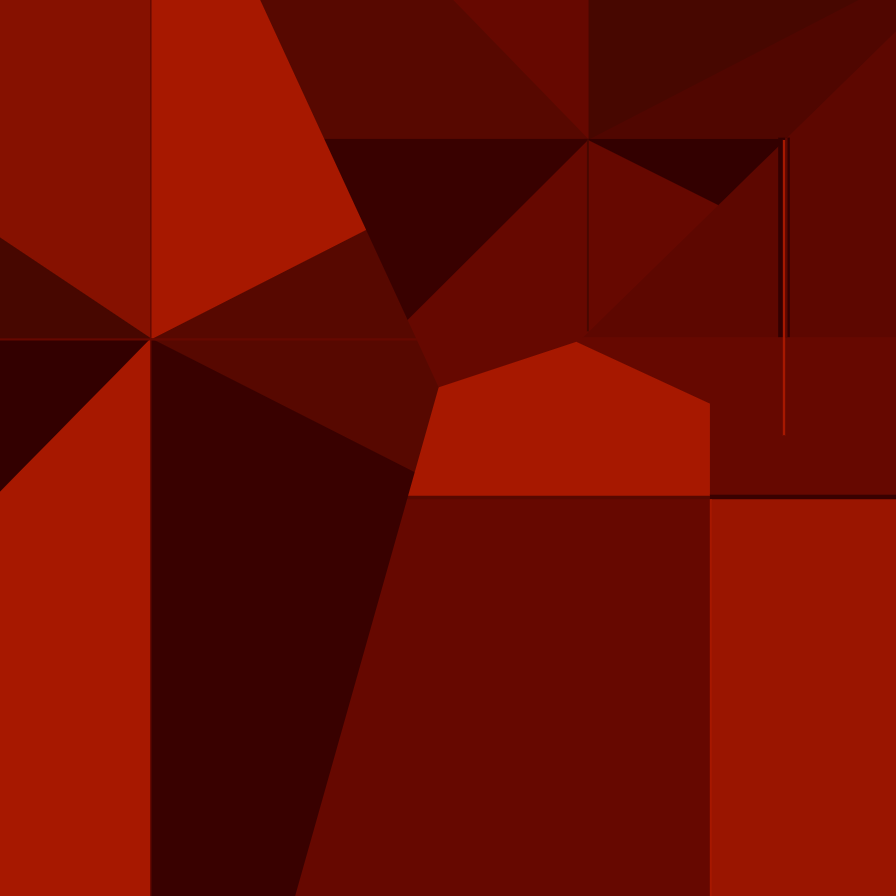
Write a Shadertoy shader that draws this background.

```glsl
// Flat red facets: two fans of wedges spread from two hubs, split by a bent
// divider, above a gabled block and a lower-right panel. Every facet is a
// signed distance built from half-planes, painted in order with smooth edges.

// Palette, dark to bright
const vec3 BLACK_RED = vec3(0.200, 0.000, 0.0);
const vec3 DEEP      = vec3(0.224, 0.002, 0.0);
const vec3 SHADE     = vec3(0.277, 0.026, 0.0);
const vec3 WINE      = vec3(0.314, 0.024, 0.0);
const vec3 MAROON    = vec3(0.340, 0.030, 0.0);
const vec3 DIM       = vec3(0.363, 0.026, 0.0);
const vec3 BASE      = vec3(0.400, 0.032, 0.0);
const vec3 BRICK     = vec3(0.525, 0.068, 0.0);
const vec3 PANEL     = vec3(0.605, 0.083, 0.0);
const vec3 BRIGHT    = vec3(0.655, 0.096, 0.0);

// Layout in canvas units, origin at the lower left
const vec2 HUB_LEFT  = vec2(0.1685, 0.6218);
const vec2 HUB_RIGHT = vec2(0.6563, 0.8444);
const vec2 DIV_TOP   = vec2(0.2904, 1.0);
const vec2 DIV_KNEE  = vec2(0.4896, 0.5677);
const vec2 DIV_FOOT  = vec2(0.3294, 0.0);
const vec2 FOLD_LOW  = vec2(0.6563, 0.6289);
const vec2 FOLD_HIGH = vec2(1.0, 0.9648);
const vec2 GABLE     = vec2(0.6432, 0.6185);
const vec2 EAVE      = vec2(0.7923, 0.5495);
const float HORIZON  = 0.6237;
const float FLOOR_Y  = 0.4466;
const float PANEL_Y  = 0.4427;

// Ends of the wedge rays
const vec2 L_UPPER = vec2(0.0, 0.7344);
const vec2 L_LOWER = vec2(0.0, 0.4505);
const vec2 L_SOUTHEAST = vec2(0.4622, 0.4727);
const vec2 L_NORTHEAST = vec2(0.4076, 0.7435);
const vec2 R_NORTHEAST = vec2(0.9570, 1.0);
const vec2 R_NORTHWEST = vec2(0.5052, 1.0);
const vec2 R_SOUTHWEST = vec2(0.4544, 0.6432);
const vec2 R_SOUTHEAST = vec2(0.8008, 0.7721);
const vec2 X = vec2(1.0, 0.0);
const vec2 Y = vec2(0.0, 1.0);

// Signed distance to the line a-b, positive on its left
float side(vec2 p, vec2 a, vec2 b) {
    vec2 d = normalize(b - a), q = p - a;
    return d.x * q.y - d.y * q.x;
}

// Sector running counterclockwise from ray a to ray b, grown to hide seams
float wedge(vec2 p, vec2 hub, vec2 a, vec2 b) {
    return min(side(p, hub, a), side(p, b, hub)) + 0.5 / iResolution.y;
}

float box(vec2 p, vec2 lo, vec2 hi) {
    vec2 d = min(p - lo, hi - p);
    return min(d.x, d.y);
}

void paint(inout vec3 col, vec3 ink, float d) {
    col = mix(col, ink, clamp(d * iResolution.y + 0.5, 0.0, 1.0));
}

vec3 leftFan(vec2 p) {
    vec2 h = HUB_LEFT;
    vec3 col = MAROON;
    paint(col, BRIGHT, wedge(p, h, L_NORTHEAST, h + Y));
    paint(col, BRICK, wedge(p, h, h + Y, L_UPPER));
    paint(col, SHADE, wedge(p, h, L_UPPER, h - X));
    paint(col, BLACK_RED, wedge(p, h, h - X, L_LOWER));
    paint(col, BRIGHT, wedge(p, h, L_LOWER, h - Y));
    paint(col, DEEP, wedge(p, h, h - Y, L_SOUTHEAST));
    // Thin seams through the hub
    paint(col, BASE, box(p, vec2(0.1675, 0.0), vec2(0.1690, 1.0)));
    paint(col, BASE, box(p, vec2(0.0, 0.6200), vec2(0.4650, 0.6225)));
    return col;
}

vec3 rightFan(vec2 p) {
    vec2 h = HUB_RIGHT;
    float fold = side(p, FOLD_LOW, FOLD_HIGH);
    vec3 col = BASE;
    paint(col, DIM, min(-fold, p.y - HORIZON));
    paint(col, WINE, min(wedge(p, h, h + X, R_NORTHEAST), fold));
    paint(col, SHADE, wedge(p, h, R_NORTHEAST, h + Y));
    paint(col, BASE, wedge(p, h, h + Y, R_NORTHWEST));
    paint(col, MAROON, wedge(p, h, R_NORTHWEST, h - X));
    paint(col, DEEP, wedge(p, h, h - X, R_SOUTHWEST));
    paint(col, BLACK_RED, min(wedge(p, h, R_SOUTHEAST, h + X), fold));
    // Seam below the hub, then the striped upright bar
    paint(col, SHADE, box(p, vec2(0.6550, 0.6302), vec2(0.6572, h.y)));
    paint(col, BLACK_RED, box(p, vec2(0.8685, HORIZON), vec2(0.8815, 0.8464)));
    paint(col, DIM, box(p, vec2(0.8763, HORIZON), vec2(0.8789, 0.8464)));
    paint(col, BRIGHT, box(p, vec2(0.8737, 0.5143), vec2(0.8763, 0.8438)));
    return col;
}

void mainImage(out vec4 fragColor, in vec2 fragCoord) {
    vec2 p = fragCoord / iResolution.xy;
    vec3 col = rightFan(p);

    // Gabled block and the strip beneath it
    float roof = min(side(p, GABLE, DIV_KNEE), side(p, EAVE, GABLE));
    paint(col, BRIGHT, min(roof, min(EAVE.x - p.x, p.y - FLOOR_Y)));
    paint(col, MAROON, box(p, vec2(0.0, PANEL_Y), vec2(EAVE.x, FLOOR_Y)));

    // Lower-right panel with a dark lip and a lit left edge
    paint(col, DEEP, box(p, vec2(EAVE.x, PANEL_Y), vec2(1.1, 0.4479)));
    paint(col, PANEL, box(p, vec2(EAVE.x, -0.1), vec2(1.1, PANEL_Y)));
    paint(col, BRIGHT, box(p, vec2(EAVE.x, -0.1), vec2(EAVE.x + 0.002, PANEL_Y)));

    // Left fan lies in front, cut by the bent divider
    float divider = min(side(p, DIV_KNEE, DIV_TOP), side(p, DIV_FOOT, DIV_KNEE));
    paint(col, leftFan(p), divider);
    fragColor = vec4(col, 1.0);
}
```
